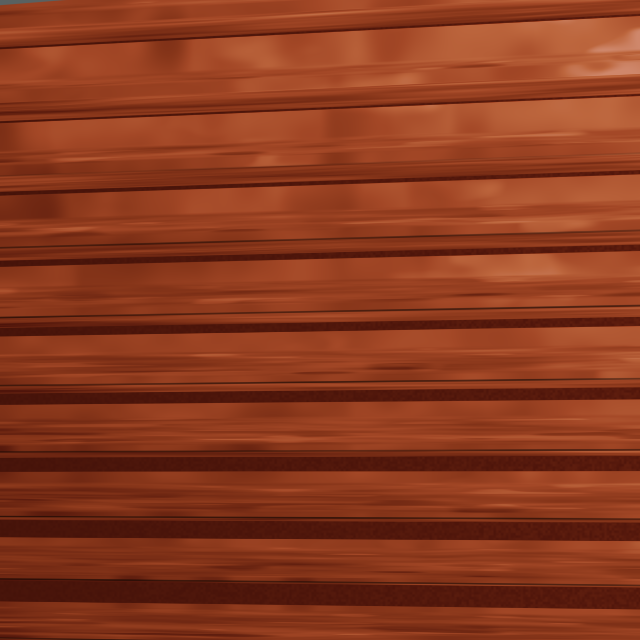
This texture is drawn by a Shadertoy shader. Its source:

```glsl
// Stacked slats of reddish wood in slight perspective, lit from the upper right.
// A quadratic row index bends the repeats; each row is split into a glossy face,
// coarse grain, a narrow gloss strip, a grained lip and a shadow gap.

float hash(vec2 p) {
    vec3 q = fract(vec3(p.xyx) * 0.1031);
    q += dot(q, q.yzx + 33.33);
    return fract((q.x + q.y) * q.z);
}

float noise(vec2 p) {
    vec2 i = floor(p), f = fract(p);
    f = f * f * (3.0 - 2.0 * f);
    return mix(mix(hash(i), hash(i + vec2(1, 0)), f.x),
               mix(hash(i + vec2(0, 1)), hash(i + vec2(1, 1)), f.x), f.y);
}

// Long thin fibres running along x
float fibres(vec2 p) {
    p.y += 0.05 * noise(p * vec2(5.0, 6.0));
    return 0.45 * noise(p * vec2(4.0, 13.0))
         + 0.35 * noise(p * vec2(7.0, 27.0) + 31.0)
         + 0.20 * noise(p * vec2(16.0, 44.0) + 57.0);
}

// Colour ramp from shadow (0) to pale gloss (5)
vec3 woodTone(float level) {
    vec3 tones[6] = vec3[6](
        vec3(0.31, 0.08, 0.04), vec3(0.43, 0.15, 0.07), vec3(0.53, 0.21, 0.10),
        vec3(0.64, 0.28, 0.15), vec3(0.74, 0.40, 0.24), vec3(0.81, 0.53, 0.42));
    vec3 col = tones[0];
    for (int i = 0; i < 5; i++)
        col = mix(col, tones[i + 1], clamp(level - float(i), 0.0, 1.0));
    return col;
}

// Soft-edged interval from a to b
float band(float a, float b, float soft, float x) {
    return smoothstep(a - soft, a + soft, x) * (1.0 - smoothstep(b - soft, b + soft, x));
}

void mainImage(out vec4 fragColor, in vec2 fragCoord) {
    vec2 uv = fragCoord / iResolution.xy;
    float x = uv.x, depth = 1.0 - uv.y;

    // Row index solved from depth = start + pitch * n - squeeze * n * n
    float start = mix(0.078, 0.026, x);
    float pitch = mix(0.1166, 0.1263, x);
    float squeeze = mix(0.0011, 0.0013, x);
    float n = (pitch - sqrt(pitch * pitch - 4.0 * squeeze * (depth - start))) / (2.0 * squeeze);
    float row = floor(n), f = n - row;
    float aa = 6.0 / iResolution.y;

    // Section limits: the gap widens down the stack, the rest narrows
    float r = max(row, 0.0);
    float gapTop = 1.0 - (0.035 + 0.025 * r + 0.0025 * r * r);
    float lipTop = gapTop - max(0.25 - 0.033 * r, 0.03);
    float stripTop = lipTop - (0.17 - 0.014 * r);
    float faceEnd = 0.42 - 0.042 * row;

    // Glossy face: overall light, blurred reflections and pale glints
    vec2 wood = vec2(x, n);
    float light = 1.55 + 1.2 * x + 1.2 * uv.y;
    float level = light + 1.0 * (noise(wood * vec2(11.0, 1.7)) - 0.5)
                + 0.5 * (noise(wood * vec2(23.0, 3.0) + 9.0) - 0.5);
    level -= 1.3 * (1.0 - x) * smoothstep(0.5, 0.95, noise(wood * vec2(15.0, 0.9) + 17.0));
    float glint = noise(wood * vec2(9.0, 2.3) + 4.0 + 0.6 * noise(wood * vec2(18.0, 5.0)));
    level += (0.3 + 1.3 * x * uv.y) * smoothstep(0.62, 0.95, glint);

    // Coarse grain with pale flecks, and cracks towards its lower side
    float grain = band(faceEnd, stripTop, 0.03, f);
    float streak = fibres(wood);
    float coarse = light - 0.3 + 3.0 * (streak - 0.5);
    coarse += 0.9 * smoothstep(0.75, 0.95, noise(wood * vec2(9.0, 23.0) + 71.0));
    coarse -= 1.5 * smoothstep(0.62, 0.9, noise(wood * vec2(8.0, 19.0) + 83.0))
            * smoothstep(faceEnd, stripTop, f);
    level = mix(level, coarse, 0.85 * grain);

    // Gloss strip is a little dimmer than the face
    level -= 0.4 * band(stripTop, lipTop, 0.02, f);

    // Grained lip, darkening towards the gap
    float lip = band(lipTop, 1.0 - aa, aa, f);
    float fine = light - 0.5 + 4.0 * (fibres(wood * vec2(0.6, 1.3) + 40.0) - 0.5)
               - 0.8 * smoothstep(lipTop, gapTop, f);
    level = mix(level, fine, lip);

    // Shadow gap with a faint speckle
    float gap = band(gapTop, 1.0 - aa, aa, f);
    float speckle = noise(uv * 260.0);
    level = mix(level, 0.05 + 0.35 * speckle * (0.5 + x), gap);

    vec3 col = woodTone(level);

    // Thin dark seam above the lip on the lower rows
    float seam = band(lipTop - 0.012, lipTop + 0.012, aa, f) * smoothstep(0.0, 3.0, row);
    col *= 1.0 - 0.6 * seam * (0.6 + 0.4 * noise(vec2(x * 6.0, row)));
    col *= 1.0 - 0.15 * gap * (1.0 - x);

    // Grey background above the top slat at the left corner
    float sky = 1.0 - smoothstep(0.007, 0.007 + 1.5 / iResolution.y, depth + 0.08 * x);
    col = mix(col, vec3(0.35, 0.38, 0.38), sky);

    fragColor = vec4(col, 1.0);
}
```
